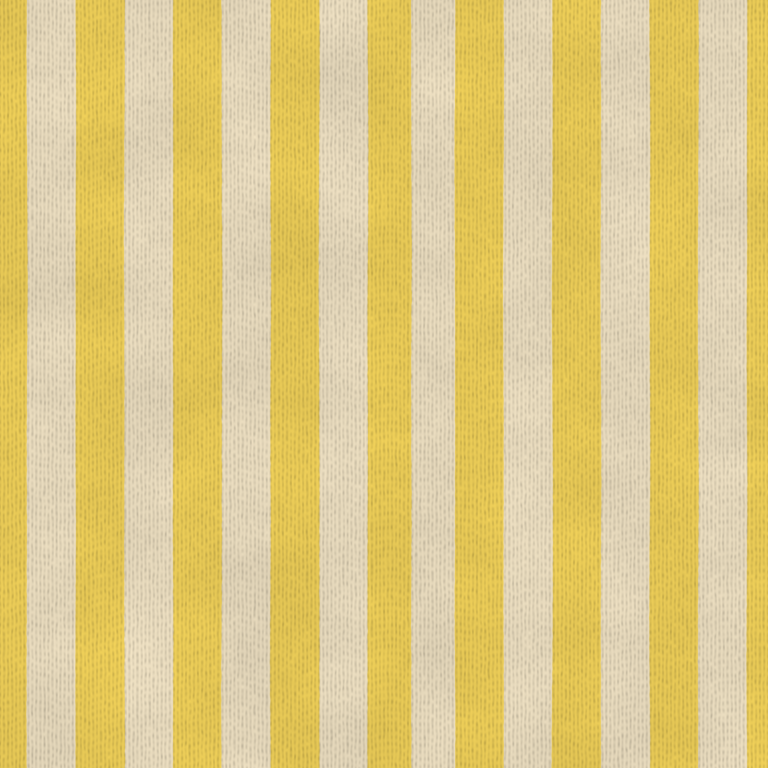
Give the GLSL for this pattern, as a three.js fragment shader.

```glsl
#define CREAM vec3(0.873, 0.822, 0.712)
#define YELLOW vec3(0.880, 0.764, 0.326)
#define STRIPE_WIDTH 0.0634
#define FIRST_EDGE 0.0352
#define NARROW_START 0.4792
#define NARROW_PAIR 0.1133
#define EDGE_SOFT 0.0011
#define EDGE_WANDER 0.0016
#define RIBS 190.0
#define STITCHES 110.0
#define KNIT_DEPTH 0.085
#define MOTTLE 0.075

varying vec2 vUv;

const float TAU = 6.2831853;

vec2 hashGradient(vec2 cell) {
  vec3 q = fract(vec3(cell.xyx) * vec3(0.1031, 0.1030, 0.0973));
  q += dot(q, q.yzx + 33.33);
  float angle = TAU * fract((q.x + q.y) * q.z);
  return vec2(cos(angle), sin(angle));
}

float gradientNoise(vec2 p) {
  vec2 i = floor(p);
  vec2 f = fract(p);
  vec2 u = f * f * f * (f * (f * 6.0 - 15.0) + 10.0);
  vec2 e = vec2(1.0, 0.0);
  float bottom = mix(dot(hashGradient(i), f),
                     dot(hashGradient(i + e.xy), f - e.xy), u.x);
  float top = mix(dot(hashGradient(i + e.yx), f - e.yx),
                  dot(hashGradient(i + e.xx), f - e.xx), u.x);
  return mix(bottom, top, u.y);
}

float cloudNoise(vec2 p) {
  float sum = 0.0;
  float weight = 0.6;
  for (int octave = 0; octave < 3; octave++) {
    sum += weight * gradientNoise(p);
    p = p * 2.03 + 17.7;
    weight *= 0.5;
  }
  return sum;
}

// Signed distance to the nearest stripe edge, positive inside cream.
float stripeDistance(float x) {
  float squeeze = 2.0 - NARROW_PAIR / STRIPE_WIDTH;
  float s = (x - FIRST_EDGE) / STRIPE_WIDTH
          + squeeze * clamp((x - NARROW_START) / NARROW_PAIR, 0.0, 1.0);
  return STRIPE_WIDTH * (0.5 - abs(mod(s + 0.5, 2.0) - 1.0));
}

// Brightness of fine vertical ribs with broken, staggered stitches.
float knitShade(vec2 p) {
  float column = p.x * RIBS + 0.25 * gradientNoise(p * vec2(RIBS * 0.5, 60.0));
  float rib = floor(column + 0.5);
  float groove = 0.5 + 0.5 * cos(TAU * column);
  float stagger = hashGradient(vec2(rib, 5.0)).x;
  float stitch = 0.35 * sin(TAU * (p.y * STITCHES + stagger));
  float broken = 1.2 * gradientNoise(vec2(rib * 7.31, p.y * STITCHES));
  float grain = 0.2 * gradientNoise(p * 230.0);
  return 1.0 - KNIT_DEPTH * (groove * (1.0 + stitch + broken) - 0.5 + grain);
}

void main() {
  // Stripes with gently uneven edges
  float wander = EDGE_WANDER * gradientNoise(vUv * vec2(9.0, 4.0))
               + 0.4 * EDGE_WANDER * gradientNoise(vUv * vec2(40.0, 120.0));
  float edge = stripeDistance(vUv.x + wander);
  vec3 color = mix(YELLOW, CREAM, smoothstep(-EDGE_SOFT, EDGE_SOFT, edge));

  // Knit relief and soft uneven wear
  color *= knitShade(vUv);
  color *= 1.0 + MOTTLE * cloudNoise(vUv * vec2(6.0, 8.0) + 3.4);

  gl_FragColor = vec4(color, 1.0);
}
```
